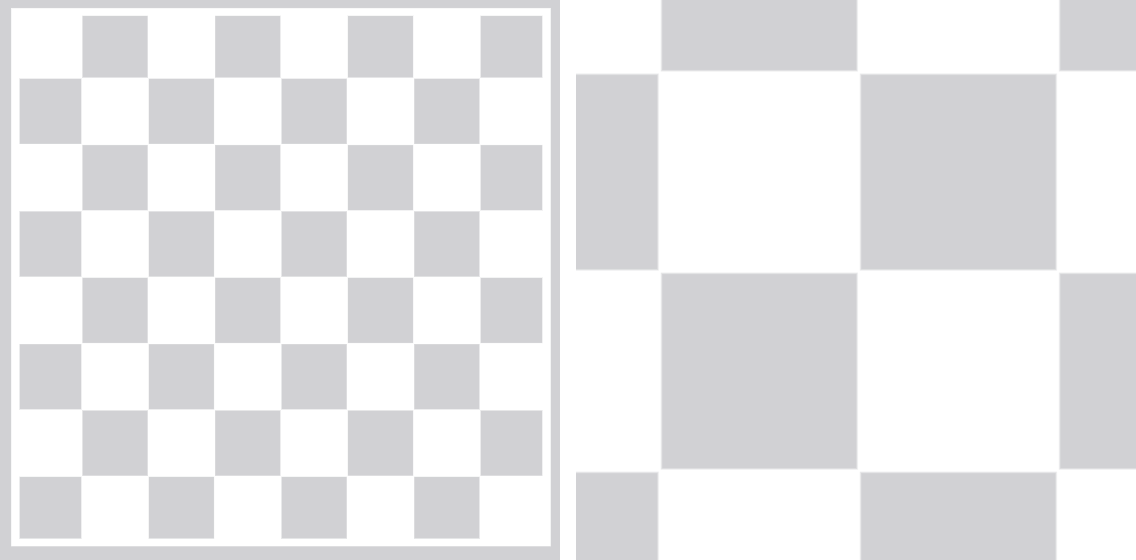
Left: the whole. Right: its middle third, enlarged.
Give the GLSL for this pattern, as a Shadertoy shader.

```glsl
// An eight by eight checkerboard of grey squares on a white panel with a grey border.
// Each square is a box distance in a repeated cell, parted from its neighbours by a
// hairline gap; the outer ring of cells is trimmed by the edge of the board.

#define GREY vec3(0.818, 0.820, 0.830)
#define WHITE vec3(1.0)
#define CELLS 8.0
#define PITCH 0.1185
#define GAP 0.0020
#define CENTRE vec2(0.0017, 0.0050)
#define BOARD_HALF vec2(0.4667)
#define PANEL_HALF vec2(0.4818, 0.4805)
#define SOFTNESS 0.0020

float boxDistance(vec2 p, vec2 halfSize) {
    vec2 d = abs(p) - halfSize;
    return length(max(d, 0.0)) + min(max(d.x, d.y), 0.0);
}

// Coverage of a shape from its signed distance
float coverage(float distance, float blur) {
    return 1.0 - smoothstep(-0.5 * blur, 0.5 * blur, distance);
}

void mainImage(out vec4 fragColor, in vec2 fragCoord) {
    float scale = min(iResolution.x, iResolution.y);
    float blur = max(SOFTNESS, 1.5 / scale);
    vec2 p = (fragCoord - 0.5 * iResolution.xy) / scale - CENTRE;

    // Cell index from the lower left, and position about the cell middle
    vec2 grid = p / PITCH + 0.5 * CELLS;
    vec2 cell = floor(grid);
    vec2 local = (fract(grid) - 0.5) * PITCH;

    // Grey squares where the indices add to an even number
    float isGrey = 1.0 - mod(cell.x + cell.y, 2.0);
    float square = boxDistance(local, vec2(0.5 * (PITCH - GAP)));
    float trimmed = max(square, boxDistance(p, BOARD_HALF));
    float checker = isGrey * coverage(trimmed, blur);

    // White panel inside the grey border
    float panel = coverage(boxDistance(p, PANEL_HALF), blur);

    vec3 color = mix(GREY, WHITE, panel * (1.0 - checker));
    fragColor = vec4(color, 1.0);
}
```
